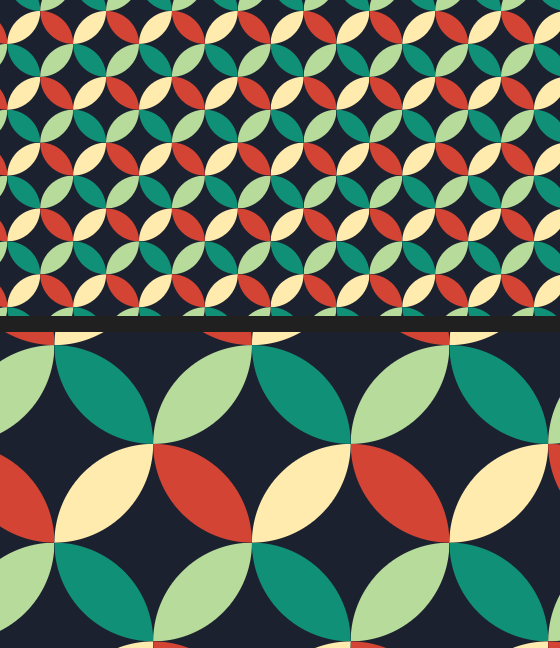
Top: the whole. Bottom: its middle third, enlarged.
Write a WebGL 1 fragment shader that draws this pattern.

```glsl
precision highp float;
// Overlapping-circle lattice of pointed leaves, with two colours alternating along each row.

uniform vec2 u_resolution;

const float CELLS_DOWN = 9.6;                 // leaf cells per canvas height
const vec2 LATTICE_ORIGIN = vec2(0.222, 0.267); // first lattice node, in cells

const vec3 NIGHT = vec3(0.106, 0.129, 0.184);
const vec3 CREAM = vec3(0.996, 0.922, 0.678);
const vec3 RED   = vec3(0.827, 0.267, 0.204);
const vec3 TEAL  = vec3(0.063, 0.569, 0.467);
const vec3 LIME  = vec3(0.714, 0.859, 0.604);

// Signed distance to the lens shared by two unit discs on opposite cell corners.
float leafDistance(vec2 q) {
  return max(length(q - vec2(1.0, 0.0)), length(q - vec2(0.0, 1.0))) - 1.0;
}

// Rising leaves are pale, falling leaves are saturated; odd rows are green.
vec3 leafColor(float falling, float oddRow) {
  vec3 rising = mix(CREAM, LIME, oddRow);
  vec3 descending = mix(RED, TEAL, oddRow);
  return mix(rising, descending, falling);
}

// Antialiased fill for a signed distance and pixel size in the same units.
float coverage(float distance, float pixel) {
  return clamp(0.5 - distance / pixel, 0.0, 1.0);
}

void main() {
  float pixel = CELLS_DOWN / u_resolution.y;
  vec2 p = gl_FragCoord.xy * pixel - LATTICE_ORIGIN;
  vec2 cell = floor(p);
  vec2 q = p - cell;

  // Mirror every other cell in a checkerboard.
  float falling = mod(cell.x + cell.y, 2.0);
  float oddRow = mod(cell.y, 2.0);
  q.x = mix(q.x, 1.0 - q.x, falling);

  float leaf = coverage(leafDistance(q), pixel);
  gl_FragColor = vec4(mix(NIGHT, leafColor(falling, oddRow), leaf), 1.0);
}
```
